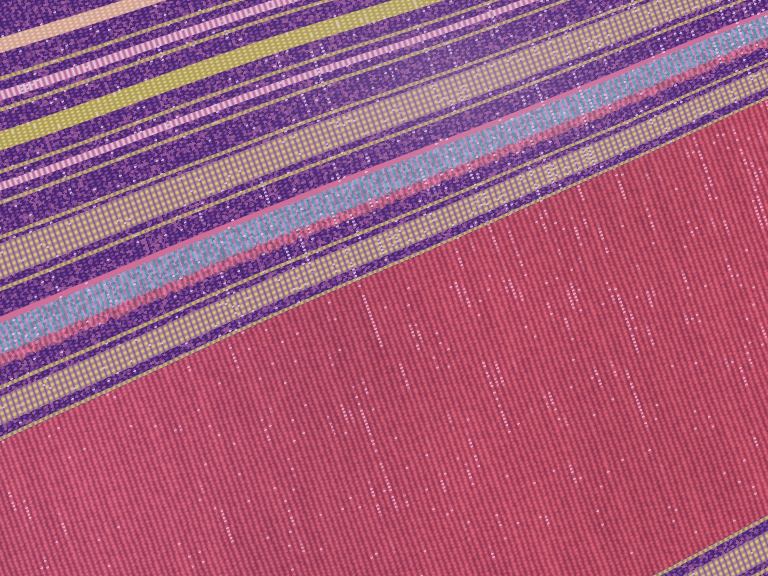
Give the GLSL for this texture, as a Shadertoy shader.

```glsl
// Woven silk: a coral field crossed by slanting purple, gold and teal stripes.
#define SLOPE 0.445        // rise of the stripes
#define EDGE_Y 0.233       // height of the field edge at the left side
#define TAPER 0.21         // narrowing of the stripes toward the right
#define THREAD_LEAN 0.36   // sideways lean of the threads
#define THREADS 95.0       // threads per canvas height
#define ROWS 150.0         // weave rows per canvas height
#define SPARKLE 0.85       // strength of metallic flecks
#define PURPLE vec3(0.39, 0.21, 0.56)
#define GOLD vec3(0.80, 0.73, 0.44)
#define PINK vec3(0.81, 0.43, 0.59)
#define CORAL vec3(0.83, 0.37, 0.46)
#define WINE vec3(0.48, 0.16, 0.29)

const float TAU = 6.2831853;
const float GOLD_LINES[8] = float[8](0.004, 0.094, 0.264, 0.354, 0.415, 0.469, 0.578, 0.632);

float hash(vec2 p) {
    vec3 q = fract(p.xyx * vec3(0.1031, 0.1030, 0.0973));
    q += dot(q, q.yzx + 33.33);
    return fract((q.x + q.y) * q.z);
}

vec2 gradient(vec2 cell) {
    float angle = TAU * hash(cell);
    return vec2(cos(angle), sin(angle));
}

// Gradient noise, roughly -0.7 to 0.7
float noise(vec2 p) {
    vec2 i = floor(p), f = p - i;
    vec2 w = f * f * f * (f * (f * 6.0 - 15.0) + 10.0);
    vec2 o = vec2(1.0, 0.0);
    float low = mix(dot(gradient(i), f), dot(gradient(i + o.xy), f - o.xy), w.x);
    float high = mix(dot(gradient(i + o.yx), f - o.yx), dot(gradient(i + 1.0), f - 1.0), w.x);
    return mix(low, high, w.y);
}

float band(float t, float a, float b, float soft) {
    return smoothstep(a - soft, a + soft, t) * (1.0 - smoothstep(b - soft, b + soft, t));
}

// Stripe colour at distance t from the field edge; warp runs along the stripe
vec3 stripes(float t, float warp, float soft, float weave) {
    float column = 0.5 + 0.5 * cos(TAU * warp);
    float speck = hash(vec2(floor(warp * 2.0), floor(t * ROWS * 1.3)));
    vec3 col = PURPLE * (0.70 + 0.6 * weave);
    col = mix(col, vec3(0.74, 0.45, 0.65), 0.65 * smoothstep(0.45, 1.0, speck));

    // Thin stitched gold lines
    for (int i = 0; i < 8; i++) {
        float y = GOLD_LINES[i];
        col = mix(col, GOLD, band(t, y - 0.0035, y + 0.0035, soft) * (0.5 + 0.5 * column));
    }

    // Chequered gold bands
    float rows = 0.5 + 0.5 * cos(TAU * (t - 0.036) / 0.0115);
    float checks = band(t, 0.028, 0.078, soft) + band(t, 0.281, 0.343, soft);
    vec3 checkCol = mix(PURPLE * 1.1, GOLD * 1.1, 0.18 + 0.82 * sqrt(column) * (0.45 + 0.55 * rows));
    col = mix(col, checkCol, checks);

    // Teal ribbon with pink selvedge and frayed fringe
    vec3 teal = mix(vec3(0.72, 0.50, 0.68), vec3(0.29, 0.60, 0.68), column * (0.65 + 0.35 * rows));
    col = mix(col, teal * (0.88 + 0.3 * speck), band(t, 0.148, 0.208, soft));
    col = mix(col, PINK, band(t, 0.206, 0.217, soft));
    float fray = 0.012 * noise(vec2(warp * 0.7, 3.0)) + 0.006 * (speck - 0.5);
    vec3 fringe = PINK * (0.62 + 0.25 * column + 0.3 * speck);
    col = mix(col, fringe, band(t, 0.130 + fray, 0.151 + 0.5 * fray, soft));

    // Solid gold, pale pink and peach stripes
    col = mix(col, GOLD * (0.84 + 0.3 * weave), band(t, 0.506, 0.540, soft));
    float pale = band(t, 0.436, 0.450, soft) + band(t, 0.594, 0.611, soft);
    col = mix(col, mix(vec3(0.74, 0.42, 0.62), vec3(0.90, 0.78, 0.84), column), pale);
    return mix(col, vec3(0.91, 0.73, 0.66) * (0.88 + 0.2 * weave), band(t, 0.676, 0.702, soft));
}

void mainImage(out vec4 fragColor, in vec2 fragCoord) {
    vec2 p = fragCoord / iResolution.y;
    float soft = 0.8 / iResolution.y;

    // Cloth coordinates with a slight ripple
    float ripple = 0.004 * noise(p * 3.0) + 0.005 * exp(-pow((p.x - 0.42) / 0.22, 2.0));
    float across = p.y - EDGE_Y - SLOPE * p.x - ripple;
    float t = across / (1.0 - TAPER * p.x);
    float warp = (p.x + THREAD_LEAN * p.y + 0.003 * noise(p * 7.0)) * THREADS;
    float thread = floor(warp);
    float ridge = 0.5 + 0.5 * cos(TAU * (warp - 0.5));
    float pick = across * ROWS + 0.5 * mod(thread, 2.0);
    float weave = ridge * (0.55 + 0.45 * cos(TAU * pick));
    float grain = hash(vec2(floor(warp * 2.0), floor(pick * 1.3))) - 0.5;

    // Coral field
    float streak = noise(vec2(thread * 0.73, across * 4.0));
    float light = 0.36 + 0.42 * ridge + 0.32 * weave + 0.16 * streak + 0.28 * grain;
    vec3 col = mix(WINE, CORAL, clamp(light, 0.0, 1.1));
    vec3 tint = mix(vec3(0.99, 1.02, 1.04), vec3(1.0, 0.98, 0.97), smoothstep(0.1, 1.1, p.x));
    col *= tint * (1.0 + 0.07 * noise(p * 2.5 + 4.0));

    // Upper stripes and the lower corner border
    float corner = -0.735 + 0.073 * (p.x - 1.128) - across;
    float upper = smoothstep(-soft, soft, t);
    float lower = smoothstep(-soft, soft, corner);
    col = mix(col, stripes(t, warp, soft, weave), upper);
    col = mix(col, stripes(corner, warp, soft, weave), lower);

    // Metallic flecks in broken runs along the threads
    float density = mix(0.10, 0.70, smoothstep(0.2, 1.0, p.x)) * smoothstep(-0.80, -0.15, across);
    float run = smoothstep(0.10, 0.32, noise(vec2(thread * 7.31, across * 13.0)));
    float lit = run * step(hash(vec2(thread, 9.0)), density);
    lit *= step(0.35, hash(vec2(thread, floor(pick))));
    float rare = mix(0.985, 0.955, upper);
    lit = max(lit, step(rare, hash(vec2(thread, floor(pick) + 71.0))));
    float dash = ridge * (0.5 + 0.5 * cos(TAU * (pick - 0.5)));
    vec3 metal = mix(vec3(0.94, 0.70, 0.86), vec3(0.88, 0.80, 0.92), upper);
    col = mix(col, metal, SPARKLE * lit * smoothstep(0.2, 0.7, dash));

    // Soft sheen above the ribbon
    vec2 sheen = (p - vec2(0.80, 0.86)) / vec2(0.30, 0.16);
    col = mix(col, vec3(0.80, 0.70, 0.82), 0.22 * exp(-dot(sheen, sheen)));
    fragColor = vec4(clamp(col, 0.0, 1.0), 1.0);
}
```
